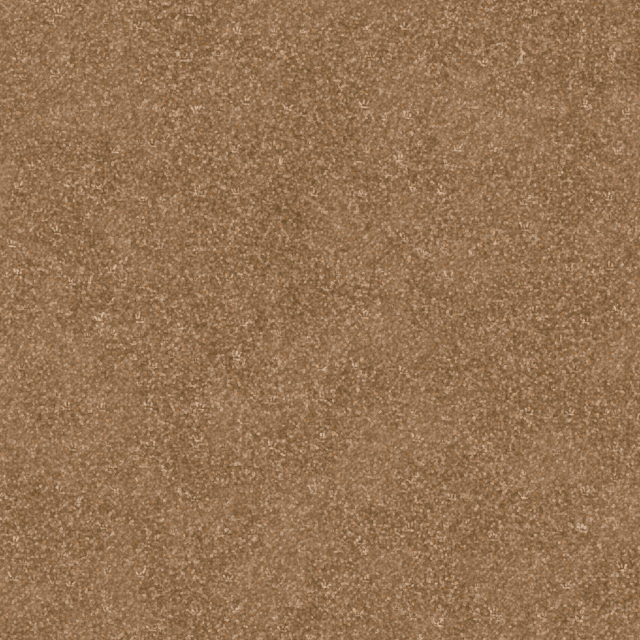
A WebGL 1 fragment shader for this texture:

```glsl
precision highp float;
// Fine brown sandy ground with soft mottling, pale flake tufts and orange specks.
uniform vec2 u_resolution;

const vec3 DARK_EARTH = vec3(0.47, 0.35, 0.22);
const vec3 MID_SAND = vec3(0.58, 0.44, 0.31);
const vec3 PALE_SAND = vec3(0.74, 0.62, 0.51);
const vec3 ORANGE_SHIFT = vec3(0.07, 0.0, -0.06);

// Sine-free hashes
vec2 hash22(vec2 p) {
  vec3 h = fract(vec3(p.xyx) * vec3(0.1031, 0.1030, 0.0973));
  h += dot(h, h.yzx + 33.33);
  return fract((h.xx + h.yz) * h.zy);
}

float hash21(vec2 p) {
  vec3 h = fract(vec3(p.xyx) * 0.1031);
  h += dot(h, h.yzx + 33.33);
  return fract((h.x + h.y) * h.z);
}

// Smooth value noise, centred on zero
float noise(vec2 p) {
  vec2 cell = floor(p);
  vec2 f = fract(p);
  f = f * f * (3.0 - 2.0 * f);
  float low = mix(hash21(cell), hash21(cell + vec2(1.0, 0.0)), f.x);
  float high = mix(hash21(cell + vec2(0.0, 1.0)), hash21(cell + 1.0), f.x);
  return mix(low, high, f.y) - 0.5;
}

// Soft rounded grains: x = grain tone, y = squared distance to nearest centre
vec2 grains(vec2 p) {
  vec2 cell = floor(p);
  float toneSum = 0.0;
  float weightSum = 0.0001;
  float nearest = 4.0;
  for (int j = -1; j <= 1; j++) {
    for (int i = -1; i <= 1; i++) {
      vec2 id = cell + vec2(float(i), float(j));
      vec2 offset = p - id - hash22(id);
      float d = dot(offset, offset);
      float weight = exp(-9.0 * d);
      toneSum += weight * hash21(id + 71.0);
      weightSum += weight;
      nearest = min(nearest, d);
    }
  }
  return vec2(toneSum / weightSum, nearest);
}

float segmentDistance(vec2 p, vec2 a, vec2 b) {
  vec2 along = b - a;
  float t = clamp(dot(p - a, along) / dot(along, along), 0.0, 1.0);
  return length(p - a - along * t);
}

// Small fans of pale blades on a short base; returns light minus shadow
float tufts(vec2 uv, float density, float size) {
  vec2 p = uv * density;
  vec2 id = floor(p);
  vec2 centre = 0.25 + 0.5 * hash22(id + 13.0);
  vec2 q = (fract(p) - centre) / (density * size);
  float blades = segmentDistance(q, vec2(-0.4, -0.4), vec2(0.6, -0.5));
  for (int i = 0; i < 3; i++) {
    float spread = (float(i) - 1.0) * 0.6;
    vec2 jitter = hash22(id * 5.0 + float(i) * 17.0) - 0.5;
    vec2 base = vec2(spread * 0.8, jitter.y * 0.5);
    vec2 tip = base + vec2(spread * 0.4 + jitter.x * 0.4, 0.45 + jitter.y * 0.5);
    blades = min(blades, segmentDistance(q, base, tip));
  }
  float light = 1.0 - smoothstep(0.03, 0.3, blades);
  float shadow = 1.0 - smoothstep(0.1, 1.1, length(q + vec2(0.0, 0.2)));
  float strength = smoothstep(0.15, 0.75, hash21(id + 41.0));
  return strength * (light - 0.35 * shadow);
}

// Sparse upright specks
float specks(vec2 uv, float density, float share) {
  vec2 p = uv * density;
  vec2 id = floor(p);
  vec2 q = fract(p) - 0.3 - 0.4 * hash22(id + 5.0);
  float shape = 1.0 - smoothstep(0.05, 0.24, length(q * vec2(1.0, 0.65)));
  return shape * step(1.0 - share, hash21(id + 29.0));
}

vec3 sandColour(float tone) {
  vec3 shade = (MID_SAND - DARK_EARTH) * min(tone, 0.0) / 0.11;
  vec3 glow = (PALE_SAND - MID_SAND) * max(tone, 0.0) / 0.16;
  return MID_SAND + shade + glow;
}

void main() {
  vec2 uv = gl_FragCoord.xy / min(u_resolution.x, u_resolution.y);

  // Broad patches: pale ones are smooth and scratched, dark ones are grainy
  float patches = 0.5 * noise(uv * 11.0 + 3.0) + 0.6 * noise(uv * 26.0 + 50.0);
  float scratched = smoothstep(-0.05, 0.25, patches);

  // Grain tone, gaps, glints and dust
  vec2 grain = grains(uv * 235.0);
  float roughness = mix(1.1, 0.7, scratched);
  float tone = 0.002 + 0.055 * patches;
  tone += roughness * 0.14 * (grain.x - 0.5);
  tone += roughness * 0.15 * noise(uv * 340.0 + 9.0);
  tone -= 0.05 * (smoothstep(0.05, 0.45, grain.y) - 0.35);
  tone += 0.05 * smoothstep(0.76, 0.94, grain.x);

  // Fine diagonal scratches
  vec2 slanted = vec2(uv.x + uv.y, uv.y - uv.x);
  tone += 0.09 * scratched * noise(slanted * vec2(70.0, 240.0) + 100.0);

  // Scattered flakes and mineral colour
  tone += 0.18 * tufts(uv, 15.0, 0.0085);
  tone += 0.11 * tufts(uv + 0.37, 23.0, 0.0065);
  vec3 colour = sandColour(clamp(tone, -0.17, 0.23));
  colour += ORANGE_SHIFT * specks(uv, 95.0, 0.12);

  gl_FragColor = vec4(clamp(colour, 0.0, 1.0), 1.0);
}
```
